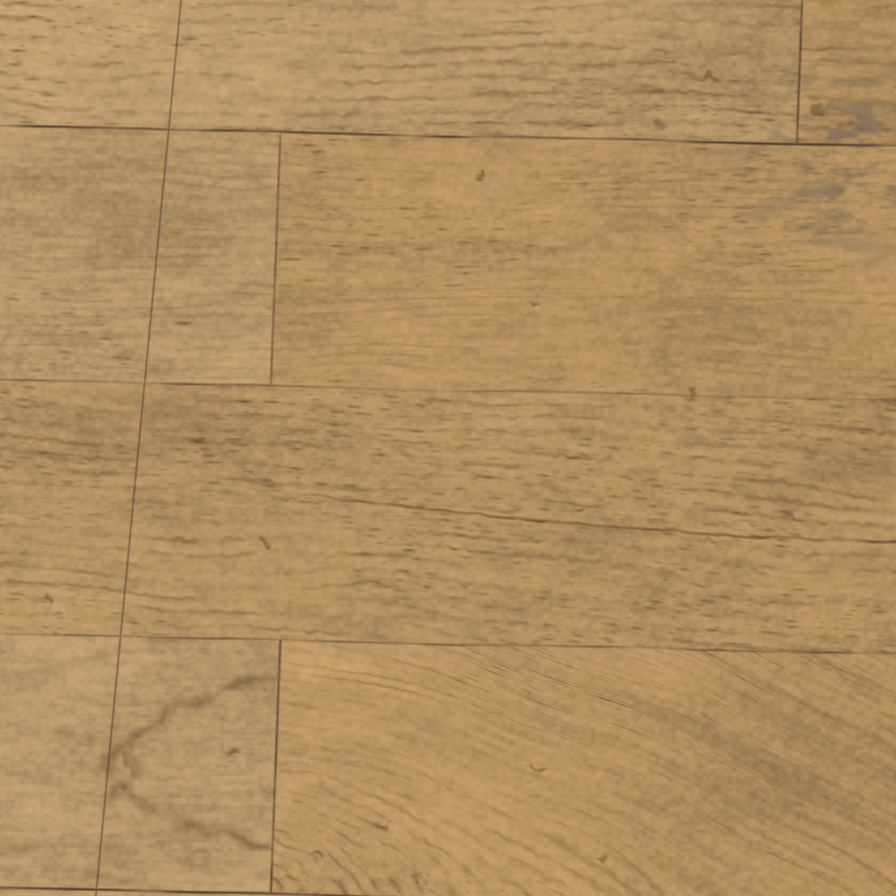
Give the GLSL for this texture, as a Shadertoy shader.

```glsl
// Worn oak floor: wide staggered boards with slightly tilted seams and one long thin cut.
// Each board bends its own grain coordinates (along, across); layered sines draw the
// broken growth lines, stretched noise the fibres, and stretched cells the dark pores.
#define ROW_HEIGHT 0.2835
#define FIRST_SEAM 0.141
#define SEAM_TILT 0.022
#define SEAM_WIDTH 0.0013
#define CLOUD_DEPTH 0.23
#define FIBRE_DEPTH 0.17
#define FLECK_DEPTH 0.13
#define LINE_DEPTH 0.42
#define PORE_DEPTH 0.36
#define PALE_OAK vec3(0.742, 0.615, 0.440)
#define WARM_OAK vec3(0.708, 0.562, 0.372)
#define DARK_OAK vec3(0.38, 0.285, 0.175)

float hash(vec2 p) {
    vec3 q = fract(vec3(p.xyx) * 0.1031);
    q += dot(q, q.yzx + 33.33);
    return fract((q.x + q.y) * q.z);
}

float noise(vec2 p) {
    vec2 i = floor(p), f = fract(p);
    f = f * f * (3.0 - 2.0 * f);
    return mix(mix(hash(i), hash(i + vec2(1, 0)), f.x),
               mix(hash(i + vec2(0, 1)), hash(i + vec2(1, 1)), f.x), f.y);
}

float layeredNoise(vec2 p) {
    return 0.55 * noise(p) + 0.3 * noise(p * 2.1 + 7.3) + 0.15 * noise(p * 4.3 + 3.1);
}

// One short dash in some of the cells, staggered from row to row.
float pores(vec2 p, float density) {
    p.x += 9.0 * hash(vec2(floor(p.y), 4.0));
    vec2 cell = floor(p);
    float h = hash(cell);
    vec2 centre = vec2(0.5, 0.4 + 0.2 * hash(cell + 17.0));
    vec2 d = (fract(p) - centre) / vec2(0.2 + 0.28 * h, 0.4);
    return smoothstep(1.0, 0.0, length(d)) * step(1.0 - density, h);
}

// Soft-edged line at distance d.
float stroke(float d, float halfWidth) {
    float soft = 0.0008 + 0.6 / iResolution.y;
    return smoothstep(halfWidth + soft, halfWidth - soft, abs(d));
}

void mainImage(out vec4 fragColor, in vec2 fragCoord) {
    vec2 p = fragCoord / iResolution.xy;
    p.y = 1.0 - p.y; // measured downwards from the top edge

    // Board layout
    float rowPos = (p.y - FIRST_SEAM - SEAM_TILT * p.x) / ROW_HEIGHT
                 + 0.008 * (noise(vec2(p.x * 14.0, 2.0)) - 0.5);
    float row = floor(rowPos), inRow = fract(rowPos);
    float odd = mod(row, 2.0);
    float joint = mix(0.313, 0.9 + 0.3 * (row + 1.0), odd) - 0.038 * inRow * ROW_HEIGHT;
    float side = step(joint, p.x);
    float seed = 40.0 * hash(vec2(row + 5.0, side + 2.0));
    bool figured = row == 2.0 && side > 0.5;
    bool arched = row == 2.0 && side < 0.5;
    bool coarse = row == 1.0;

    // Grain coordinates
    float along = p.x;
    float across = p.y - (coarse ? 0.075 : 0.015) * p.x
                 + 0.004 * sin(6.0 * p.x + 11.0 * p.y + seed)
                 + 0.0015 * sin(19.0 * p.x + 30.0 * p.y);
    float lineCount = mix(88.0, 58.0, odd);
    float lineStrength = arched ? 0.1 : mix(0.35, 0.8, odd);
    if (figured) {
        float u = p.x - 0.25;
        vec2 r = vec2(1.6 * u / (1.0 + 2.5 * u), 2.07 * (p.y - 1.0 - 0.35 * u * u));
        across = length(r) + 0.006 * sin(22.0 * p.x + 9.0 * p.y);
        along = 0.5 * atan(r.y, r.x);
        lineCount = 44.0;
        lineStrength = 0.5 + 0.5 * smoothstep(0.4, 0.1, across);
    }
    vec2 grain = vec2(along, across) + seed;

    // Growth lines broken into strokes, fibres and pores
    float wobble = 0.9 * noise(grain * vec2(9.0, 25.0)) + 0.25 * noise(p * 110.0);
    float growth = pow(0.5 + 0.5 * sin(6.2832 * (lineCount * across + wobble)), 4.0);
    growth *= 0.12 + smoothstep(0.38, 0.85, 0.6 * noise(grain * vec2(13.0, 50.0)) + 0.4 * noise(p * 75.0));
    float fibre = layeredNoise(grain * vec2(22.0, figured ? 90.0 : 135.0));
    float fleck = 0.6 * noise(p * vec2(100.0, 125.0)) + 0.7 * noise(p * vec2(210.0, 235.0)) - 0.65;
    float pore = pores(grain * vec2(32.0, 135.0), coarse ? 0.26 : 0.16)
               + 0.6 * pores(grain * vec2(60.0, 180.0) + 5.0, 0.22);
    pore *= smoothstep(0.3, 0.75, noise(p * vec2(6.0, 11.0) + seed)) * (arched ? 0.25 : 1.0);
    pore *= 0.6 + 0.8 * noise(p * 140.0);

    // Broad stains: round clouds and two worn patches
    float cloud = layeredNoise(p * vec2(4.0, 6.0) + seed) - 0.5;
    cloud += 0.4 * (layeredNoise(grain * vec2(4.0, figured ? 9.0 : 20.0)) - 0.5);
    cloud -= 0.45 * smoothstep(0.35, 0.05, length((p - vec2(0.93, 0.85)) * vec2(1.0, 2.2)));
    cloud -= 0.35 * smoothstep(0.25, 0.0, length((p - vec2(1.0, 0.48)) * vec2(0.9, 2.5)));

    // Wood colour, with highlights held back
    float warmth = 0.2 + 0.5 * side + (coarse ? 0.4 : 0.0) + 0.25 * p.x;
    vec3 colour = mix(PALE_OAK, WARM_OAK, warmth);
    float shade = CLOUD_DEPTH * cloud + FLECK_DEPTH * fleck + FIBRE_DEPTH * (fibre - 0.5);
    colour *= 1.0 + shade - 0.35 * max(shade, 0.0);
    float dark = LINE_DEPTH * lineStrength * growth + PORE_DEPTH * pore;

    // Pointed figure on the short lower board, smudged at its tip
    if (arched) {
        float bend = abs(p.y - 0.853);
        float arch = p.x - 0.10 - bend - 10.5 * bend * bend + 0.07 * (layeredNoise(p * 30.0) - 0.5);
        float bands = exp(-pow(arch / 0.016, 2.0)) + 0.6 * exp(-pow((arch + 0.27) / 0.025, 2.0));
        vec2 t = p - vec2(0.115, 0.85);
        dark += 0.42 * bands * (0.1 + 1.1 * noise(p * vec2(45.0, 90.0)));
        dark += 0.7 * exp(-500.0 * dot(t, t)) * smoothstep(0.45, 0.75, layeredNoise(p * vec2(40.0, 28.0)));
    }

    // Long dark crack along the coarse board
    float u = p.x - 0.35;
    float crack = p.y - 0.553 - 0.13 * u + 0.075 * u * u + 0.003 * (noise(p.xx * 45.0) - 0.5);
    if (coarse) dark += 0.75 * stroke(crack, 0.0016) * smoothstep(-0.1, 0.12, u) * (0.25 + 0.8 * noise(p.xx * 40.0));

    // Scattered dents
    for (float k = 0.0; k < 18.0; k++) {
        vec2 d = p - vec2(hash(vec2(k, 3.0)), hash(vec2(k, 8.0)));
        d += 0.014 * (vec2(noise(p * 110.0), noise(p * 110.0 + 31.0)) - 0.5);
        dark += 0.5 * smoothstep(0.008, 0.001, length(d * vec2(0.8, 1.2)));
    }
    colour = mix(colour, DARK_OAK, clamp(dark, 0.0, 0.8));

    // Grey scuffs near the upper right
    vec2 s = (p - vec2(0.96, 0.18)) * vec2(8.0, 10.0);
    float scuff = smoothstep(0.48, 0.75, layeredNoise(p * vec2(30.0, 75.0)));
    colour = mix(colour, vec3(0.47, 0.41, 0.35), 0.75 * scuff * exp(-dot(s, s)));

    // Seams, end joints and the thin cut
    float seamIndex = floor(rowPos + 0.5);
    float seamStrength = mod(seamIndex, 3.0) < 0.5 ? 0.75 : 0.45;
    if (seamIndex == 1.0) seamStrength = mix(0.6, 0.3, smoothstep(0.28, 0.34, p.x));
    seamStrength *= 0.3 + noise(vec2(p.x * 24.0, seamIndex * 5.0));
    float seam = seamStrength * stroke((rowPos - seamIndex) * ROW_HEIGHT, SEAM_WIDTH);
    float jointStrength = (row == 0.0 ? 0.5 : 0.7) * (0.65 + 0.5 * noise(p.yy * 40.0));
    seam = max(seam, jointStrength * stroke(p.x - joint, SEAM_WIDTH));
    seam = max(seam, 0.55 * stroke(p.x - 0.202 + 0.095 * p.y, SEAM_WIDTH * 0.8));
    fragColor = vec4(mix(colour, vec3(0.30, 0.23, 0.17), seam), 1.0);
}
```
